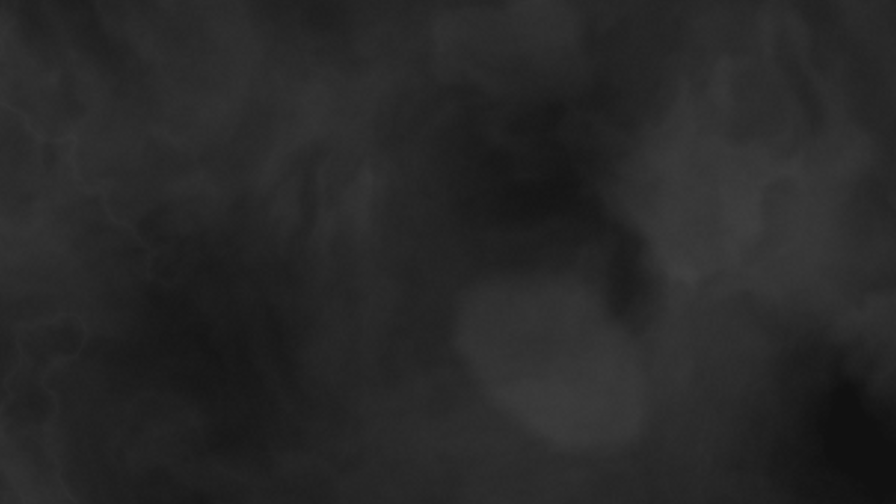
Give the GLSL for this texture, as a WebGL 2 fragment shader.

```glsl
#version 300 es
precision highp float;
// Dim grey smoke drifting in soft folds and faint wisps over near-black.

uniform vec2 u_resolution;
out vec4 fragColor;

float hash(vec2 cell) {
  vec3 h = fract(vec3(cell.xyx) * 0.1031);
  h += dot(h, h.yzx + 33.33);
  return fract((h.x + h.y) * h.z);
}

float noise(vec2 p) {
  vec2 cell = floor(p), f = p - cell;
  f = f * f * f * (f * (f * 6.0 - 15.0) + 10.0);
  return mix(mix(hash(cell), hash(cell + vec2(1, 0)), f.x),
             mix(hash(cell + vec2(0, 1)), hash(cell + vec2(1, 1)), f.x), f.y);
}

float fbm(vec2 p) {
  float sum = 0.0, weight = 0.53;
  for (int octave = 0; octave < 5; octave++) {
    sum += weight * noise(p);
    p = mat2(1.6, 1.2, -1.2, 1.6) * p + 7.3;
    weight *= 0.48;
  }
  return sum;
}

vec2 swirl(vec2 p) {
  return vec2(fbm(p + 3.1), fbm(p + vec2(17.4, 9.2))) - 0.5;
}

// Rounded cloud of unit height with a fairly flat top.
float puff(vec2 p, vec2 centre, vec2 radius) {
  float d = length((p - centre) / radius);
  return exp(-d * d * sqrt(d));
}

void main() {
  vec2 p = gl_FragCoord.xy / u_resolution.y;
  p.x += 0.5 * (1.7778 - u_resolution.x / u_resolution.y);
  vec2 drift = swirl(p * 2.3);
  vec2 q = p + 0.24 * drift;

  // Broad banks of smoke and the hollows between them.
  float tone = 0.136;
  tone += 0.042 * puff(q, vec2(1.43, 0.48), vec2(0.36, 0.42));
  tone += 0.036 * puff(q, vec2(0.62, 0.78), vec2(0.36, 0.24));
  tone += 0.028 * puff(q, vec2(0.36, 0.90), vec2(0.14, 0.22));
  tone += 0.022 * puff(q, vec2(0.14, 0.32), vec2(0.16, 0.30));
  tone -= 0.055 * puff(q, vec2(1.10, 0.68), vec2(0.15, 0.22));
  tone -= 0.044 * puff(q, vec2(0.58, 0.12), vec2(0.26, 0.28));
  tone -= 0.056 * puff(q, vec2(1.76, 0.12), vec2(0.18, 0.22));
  tone -= 0.030 * puff(q, vec2(0.24, 0.68), vec2(0.12, 0.16));

  // Curled plume with a firmer edge, cut by a dark notch.
  vec2 plume = p + 0.13 * drift - vec2(1.10, 0.28);
  plume.x += 0.35 * plume.y;
  float edge = length(plume * vec2(1.0, 0.75));
  tone += 0.042 * smoothstep(0.165, 0.115, edge);
  tone -= 0.045 * puff(q, vec2(1.19, 0.44), vec2(0.055, 0.12));

  // Billows inside the banks.
  tone += 0.14 * (fbm(q * vec2(3.2, 2.5) + 1.2 * drift + 5.0) - 0.5);

  // Sheets that brighten at one side and fade toward the other.
  float phase = fract(3.2 * fbm(q * vec2(2.0, 1.5) + 21.0));
  float sheet = smoothstep(0.0, 0.14, phase) * (1.0 - smoothstep(0.14, 1.0, phase));
  tone += 0.030 * sheet * smoothstep(0.30, 0.65, noise(p * 2.6 + 40.0));

  // Thin wisps, strongest on the left.
  vec2 curl = p * vec2(8.0, 4.5) + 2.8 * swirl(p * 4.8 + 8.0);
  float wisp = 1.0 - abs(2.0 * noise(curl) - 1.0);
  float wispMask = 0.25 + 0.75 * smoothstep(0.75, 0.10, p.x);
  tone += 0.025 * wispMask * (wisp * wisp * wisp - 0.25);

  // Fine haze and faint grain.
  tone += 0.018 * (fbm(q * vec2(15.0, 18.0)) - 0.5);
  tone += 0.011 * (noise(p * 170.0) - 0.5);

  fragColor = vec4(vec3(clamp(tone, 0.065, 0.25)), 1.0);
}
```
